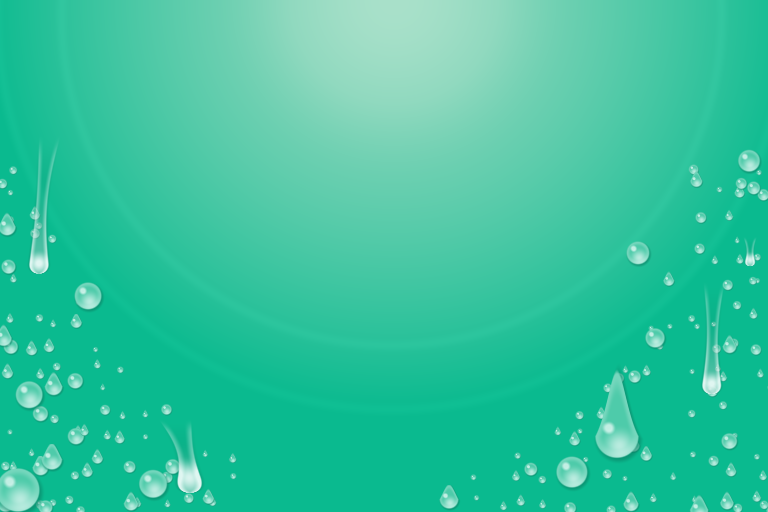
Write a Shadertoy shader that draws this background.

```glsl
const vec3 GLOW = vec3(0.66, 0.88, 0.79);
const vec3 MINT = vec3(0.50, 0.83, 0.72);
const vec3 BASE = vec3(0.04, 0.73, 0.56);
const vec3 SHADE = vec3(0.04, 0.50, 0.39);
const vec3 SHINE = vec3(0.92, 0.98, 0.97);

const vec2 GLOW_CENTER = vec2(0.77, 1.0);
const vec2 RING_CENTER = vec2(0.765, 0.97);
const float RING_INNER = 0.645;
const float RING_OUTER = 0.77;
const vec2 CLEAR_CENTER = vec2(0.725, 0.69);
const float CLEAR_RADIUS = 0.63;
const float CLEAR_HALF_WIDTH = 0.17;
const float SCATTER_TOP = 0.70;

vec3 hash(vec2 p) {
    vec3 h = fract(vec3(p.xyx) * vec3(0.1031, 0.1030, 0.0973));
    h += dot(h, h.yxz + 33.33);
    return fract((h.xxy + h.yzz) * h.zyx);
}

// Round below, drawn out to a tip above when stretch exceeds one
float dropDistance(vec2 q, float stretch) {
    float up = max(q.y, 0.0) / stretch;
    float y = q.y > 0.0 ? up : q.y;
    return length(vec2(q.x * (1.0 + min(stretch - 1.0, 1.0) * up * 1.5), y)) - 1.0;
}

vec3 drop(vec3 col, vec2 p, float radius, float stretch) {
    vec2 q = p / radius;
    float aa = 1.0 / (iResolution.y * radius);
    float d = dropDistance(q, stretch);
    float shadow = smoothstep(0.2, -0.1, dropDistance(q - vec2(0.08, -0.12), stretch));
    col = mix(col, SHADE, 0.6 * shadow);

    // Lens light: pale rim, low glow and a small high spot
    float rim = smoothstep(-0.4, -0.05, d);
    float glow = smoothstep(1.0, 0.0, length(q - vec2(0.12, -0.45)));
    float spot = smoothstep(0.35, 0.12, length(q - vec2(-0.38, 0.38)));
    float light = clamp(0.12 + 0.22 * rim + 0.6 * glow + 0.65 * spot, 0.0, 1.0);
    vec3 body = mix(mix(BASE, MINT, 0.4), SHINE, light);
    return mix(col, body, smoothstep(aa, -aa, d));
}

// Trickle with a full foot and two thin tails, p measured from the foot
vec3 streak(vec3 col, vec2 p, float height, float width, float lean) {
    float t = clamp(p.y / height, 0.0, 1.0);
    float foot = clamp(1.0 - p.y / width, 0.0, 1.0);
    float halfWidth = width * (1.0 - 0.5 * sin(3.1416 * t)) * sqrt(1.0 - foot * foot);
    float x = p.x - lean * t * t;
    float aa = 1.0 / iResolution.y;
    float d = abs(x) - halfWidth;
    float span = smoothstep(-aa, aa, p.y) * smoothstep(1.0, 0.8, p.y / height);
    float inside = smoothstep(aa, -aa, d) * span;
    float shadow = smoothstep(0.25 * width, 0.0, d) * span * (1.0 - t);
    col = mix(col, SHADE, 0.4 * shadow);

    float tails = smoothstep(-0.45 * width, 0.0, d) * (1.0 - 0.4 * t);
    float pool = smoothstep(1.3, 0.0, length(vec2(x, p.y - width) / width));
    float core = 0.35 * smoothstep(0.7, 0.0, t);
    return mix(col, SHINE, inside * clamp(0.5 * tails + 0.65 * pool + core, 0.0, 0.95));
}

// One drop per cell, kept out of the clear middle
vec3 scatter(vec3 col, vec2 p, float cell, float amount, float seed) {
    vec2 id = floor(p / cell);
    vec3 rnd = hash(id + seed);
    vec3 kind = hash(id + seed + 57.0);
    float radius = cell * mix(0.10, 0.26, rnd.z * rnd.z);
    float stretch = kind.y > 0.55 ? 1.55 : 1.0;
    vec2 center = (id + 0.5 + (rnd.xy - 0.5) * 0.36) * cell;
    bool open = length(center - CLEAR_CENTER) > CLEAR_RADIUS
        && abs(center.x - CLEAR_CENTER.x) > CLEAR_HALF_WIDTH
        && center.y < SCATTER_TOP;
    return open && kind.x < amount ? drop(col, p - center, radius, stretch) : col;
}

float ring(float r, float radius) {
    return smoothstep(0.016, 0.0, abs(r - radius));
}

void mainImage(out vec4 fragColor, in vec2 fragCoord) {
    vec2 p = fragCoord / iResolution.y;

    // Backdrop with two faint rings
    float r = length(p - GLOW_CENTER);
    vec3 col = mix(GLOW, MINT, smoothstep(0.0, 0.36, r));
    col = mix(col, BASE, pow(clamp((r - 0.2) / 0.6, 0.0, 1.0), 1.2));
    float ringR = length(p - RING_CENTER);
    col += 0.018 * (ring(ringR, RING_INNER) + ring(ringR, RING_OUTER));

    // Scattered drops, fine to coarse
    for (int i = 0; i < 3; i++) {
        float k = float(i);
        col = scatter(col, p + 0.013 * k, 0.043 + 0.018 * k, 0.42, 19.0 * k + 3.0);
    }

    // Large drops
    col = drop(col, p - vec2(0.035, 0.043), 0.042, 1.0);
    col = drop(col, p - vec2(0.057, 0.229), 0.026, 1.0);
    col = drop(col, p - vec2(0.299, 0.055), 0.027, 1.0);
    col = drop(col, p - vec2(0.172, 0.422), 0.026, 1.0);
    col = drop(col, p - vec2(1.117, 0.078), 0.030, 1.0);
    col = drop(col, p - vec2(1.246, 0.506), 0.022, 1.0);
    col = drop(col, p - vec2(1.463, 0.686), 0.021, 1.0);
    col = drop(col, p - vec2(1.205, 0.148), 0.042, 3.0);

    // Trickles
    col = streak(col, p - vec2(0.076, 0.465), 0.273, 0.021, 0.022);
    col = streak(col, p - vec2(1.390, 0.230), 0.222, 0.021, 0.005);
    col = streak(col, p - vec2(0.371, 0.037), 0.145, 0.032, -0.030);
    col = streak(col, p - vec2(1.465, 0.480), 0.058, 0.013, 0.0);
    fragColor = vec4(clamp(col, 0.0, 1.0), 1.0);
}
```
